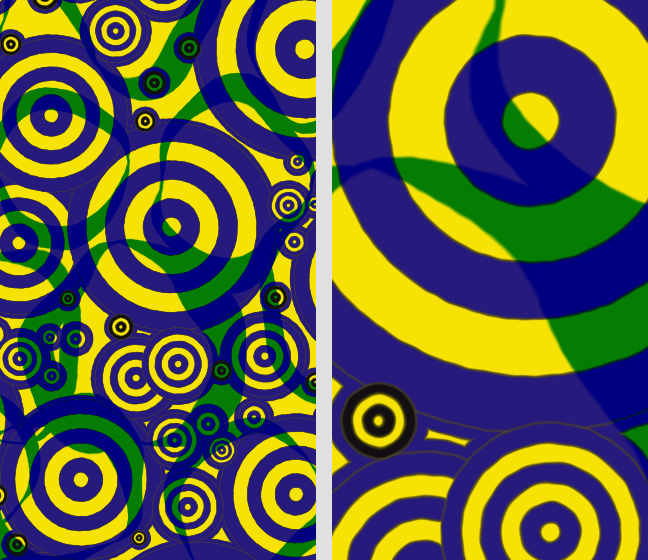
Left, the full canvas; right, a detail of the centre.
A WebGL 2 fragment shader for this pattern:

```glsl
#version 300 es
precision highp float;
// Packed bullseye discs in yellow and indigo under torn, translucent crescents.

#define BIG_CELL 0.62
#define MID_CELL 0.25
#define SMALL_CELL 0.13
#define RINGS 5.5
#define SMALL_RINGS 3.5
#define SOFTNESS 0.0024
#define GAP_RIM 0.013
#define OVERLAP 0.018
#define VEIL_CELL 0.5
#define VEIL_SHIFT 0.075
#define VEIL_WARP 0.09
#define SEED 4.0

uniform vec2 u_resolution;
out vec4 fragColor;

const float PI = 3.14159;
const vec3 INDIGO = vec3(0.15, 0.10, 0.49);
const vec3 NAVY = vec3(0.0, 0.0, 0.50);
const vec3 YELLOW = vec3(0.97, 0.89, 0.01);
const vec3 GREEN = vec3(0.02, 0.49, 0.01);
const vec3 BLACK = vec3(0.07, 0.06, 0.07);

vec3 hash3(vec2 cell, float seed) {
    vec3 p = fract(vec3(cell, seed + SEED) * vec3(0.1031, 0.1030, 0.0973));
    p += dot(p, p.yxz + 33.33);
    return fract((p.xxy + p.yxx) * p.zyx);
}

float cornerSlope(vec2 corner, vec2 offset) {
    float angle = 2.0 * PI * hash3(corner, 31.0).x;
    return dot(vec2(cos(angle), sin(angle)), offset);
}

float gradientNoise(vec2 p) {
    vec2 i = floor(p), f = fract(p), e = vec2(1.0, 0.0);
    vec2 u = f * f * f * (f * (f * 6.0 - 15.0) + 10.0);
    float low = mix(cornerSlope(i, f), cornerSlope(i + e, f - e), u.x);
    float high = mix(cornerSlope(i + e.yx, f - e.yx), cornerSlope(i + 1.0, f - 1.0), u.x);
    return mix(low, high, u.y);
}

vec2 noise2(vec2 p) {
    return vec2(gradientNoise(p), gradientNoise(p + 47.3));
}

vec2 neighbour(int k) {
    return vec2(k % 3 - 1, k / 3 - 1);
}

float inside(float d) {
    return smoothstep(SOFTNESS, -SOFTNESS, d);
}

// Discs are (centre, radius), jittered on a staggered grid
vec3 scatter(vec2 cell, float size, vec2 radii, float seed) {
    vec3 h = hash3(cell, seed);
    vec2 centre = cell + 0.25 + 0.5 * h.xy;
    centre.x += 0.5 * mod(cell.y, 2.0);
    return vec3(centre * size, mix(radii.x, radii.y, h.z));
}

vec3 bigDisc(vec2 cell) {
    return scatter(cell, BIG_CELL, vec2(0.21, 0.35), 1.0);
}

// Each smaller size shrinks to fit between the larger ones
vec3 midDisc(vec2 cell) {
    vec3 disc = scatter(cell, MID_CELL, vec2(0.09, 0.145), 7.0);
    vec2 home = floor(disc.xy / BIG_CELL);
    for (int k = 0; k < 9; k++) {
        vec3 big = bigDisc(home + neighbour(k));
        disc.z = min(disc.z, distance(disc.xy, big.xy) - big.z + OVERLAP);
    }
    return disc.z < 0.045 ? vec3(disc.xy, -1.0) : disc;
}

vec3 smallDisc(vec2 cell) {
    vec3 disc = scatter(cell, SMALL_CELL, vec2(0.03, 0.052), 13.0);
    vec2 home = floor(disc.xy / MID_CELL), bigHome = floor(disc.xy / BIG_CELL);
    for (int k = 0; k < 9; k++) {
        vec3 mid = midDisc(home + neighbour(k)), big = bigDisc(bigHome + neighbour(k));
        float room = min(distance(disc.xy, big.xy) - big.z, distance(disc.xy, mid.xy) - mid.z);
        disc.z = min(disc.z, room + OVERLAP);
    }
    return disc.z < 0.022 ? vec3(disc.xy, -1.0) : disc;
}

// State holds yellow amount, black amount and distance to the nearest disc
void paintDisc(vec2 p, vec3 disc, float rings, float black, inout vec3 state) {
    if (disc.z < 0.0) return;
    float r = distance(p, disc.xy), ringWidth = disc.z / rings;
    float yellow = inside(-cos(PI * r / ringWidth) * ringWidth / PI);
    state.xy = mix(state.xy, vec2(yellow, black), inside(r - disc.z));
    state.z = min(state.z, r - disc.z);
}

// Crescents: the difference of two shifted ovals, with a thin outline
float veil(vec2 p) {
    float cover = 0.0;
    p += VEIL_WARP * noise2(p * 3.5);
    vec2 home = floor(p / VEIL_CELL);
    for (int k = 0; k < 9; k++) {
        vec2 cell = home + neighbour(k);
        vec3 oval = scatter(cell, VEIL_CELL, vec2(0.19, 0.28), 19.0);
        vec3 h = hash3(cell, 23.0);
        float angle = 2.0 * PI * h.x;
        vec2 shift = VEIL_SHIFT * (0.5 + h.y) * vec2(cos(angle), sin(angle));
        vec2 squash = vec2(1.0, mix(0.7, 1.0, h.z)), q = p - oval.xy;
        float edge = length(q * squash) - oval.z;
        float a = inside(edge), b = inside(length((q - shift) * squash) - oval.z);
        cover = max(cover, max(a + b - 2.0 * a * b, inside(abs(edge) - 0.004)));
    }
    return cover;
}

void main() {
    vec2 p = gl_FragCoord.xy / u_resolution.x;
    p += 0.0018 * noise2(p * 55.0);

    // Paint from large to small, then fill the open gaps
    vec3 state = vec3(0.0, 0.0, 1.0);
    for (int k = 0; k < 9; k++)
        paintDisc(p, bigDisc(floor(p / BIG_CELL) + neighbour(k)), RINGS, 0.0, state);
    for (int k = 0; k < 9; k++)
        paintDisc(p, midDisc(floor(p / MID_CELL) + neighbour(k)), RINGS, 0.0, state);
    for (int k = 0; k < 9; k++) {
        vec2 cell = floor(p / SMALL_CELL) + neighbour(k);
        float black = step(hash3(cell, 29.0).x, 0.35);
        paintDisc(p, smallDisc(cell), SMALL_RINGS, black, state);
    }
    float yellow = max(state.x, inside(GAP_RIM - state.z));

    // Tint by the veil and darken the seams between colours
    float tint = veil(p);
    vec3 ground = mix(mix(INDIGO, NAVY, tint), BLACK, state.y);
    vec3 colour = mix(ground, mix(YELLOW, GREEN, tint), yellow);
    colour *= 1.0 - 1.6 * yellow * (1.0 - yellow);
    fragColor = vec4(colour, 1.0);
}
```
